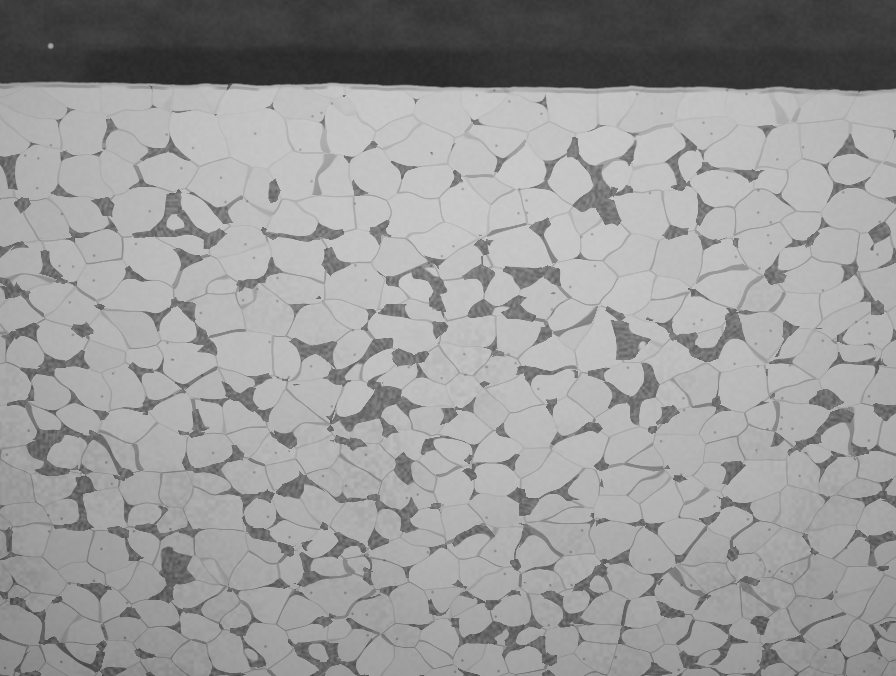
Write a WebGL 1 fragment shader that draws this texture.

```glsl
precision highp float;
// Polished steel section: pale grains, dark lamellar pools, and a dark mount along the top.
uniform vec2 u_resolution;

float hash(vec2 p) {
  vec3 h = fract(vec3(p.xyx) * 0.1031);
  h += dot(h, h.yzx + 33.33);
  return fract((h.x + h.y) * h.z);
}

float noise(vec2 p) {
  vec2 i = floor(p), f = fract(p);
  f = f * f * (3.0 - 2.0 * f);
  return mix(mix(hash(i), hash(i + vec2(1.0, 0.0)), f.x),
             mix(hash(i + vec2(0.0, 1.0)), hash(i + 1.0), f.x), f.y);
}

float fbm(vec2 p) {
  float sum = 0.0, amp = 0.5;
  for (int i = 0; i < 4; i++) {
    sum += amp * noise(p);
    p = p * 2.03 + 17.0;
    amp *= 0.5;
  }
  return sum;
}

// Weighted distances to the three nearest seeds, with the cell of each.
vec3 grains(vec2 q, out vec2 a, out vec2 b, out vec2 c) {
  vec3 near = vec3(9.0);
  a = b = c = vec2(0.0);
  for (int y = -2; y <= 2; y++) {
    for (int x = -2; x <= 2; x++) {
      vec2 cell = floor(q) + vec2(float(x), float(y));
      vec2 seed = cell + 0.5 + 0.9 * (vec2(hash(cell + 61.0), hash(cell + 97.0)) - 0.5);
      float d = length((q - seed) * vec2(0.95, 1.05)) + 0.3 * hash(cell + 43.0);
      if (d < near.x) {
        near = vec3(d, near.xy); c = b; b = a; a = cell;
      } else if (d < near.y) {
        near = vec3(near.x, d, near.y); c = b; b = cell;
      } else if (d < near.z) {
        near.z = d; c = cell;
      }
    }
  }
  return near;
}

float capsule(vec2 p, vec2 a, vec2 b, float r) {
  vec2 ab = b - a;
  float t = clamp(dot(p - a, ab) / dot(ab, ab), 0.0, 1.0);
  return length(p - a - ab * t) - r;
}

// The largest pools, as rough capsules.
float largePools(vec2 p) {
  float d = capsule(p, vec2(0.522, 0.365), vec2(0.575, 0.415), 0.014);
  d = min(d, capsule(p, vec2(0.61, 0.783), vec2(0.64, 0.772), 0.009));
  d = min(d, capsule(p, vec2(0.62, 0.59), vec2(0.66, 0.572), 0.008));
  d = min(d, capsule(p, vec2(0.70, 0.54), vec2(0.82, 0.565), 0.008));
  d = min(d, capsule(p, vec2(0.495, 0.445), vec2(0.58, 0.495), 0.008));
  d = min(d, capsule(p, vec2(0.598, 0.33), vec2(0.605, 0.25), 0.010));
  d = min(d, capsule(p, vec2(0.255, 0.18), vec2(0.27, 0.15), 0.017));
  d = min(d, capsule(p, vec2(0.255, 0.47), vec2(0.31, 0.48), 0.008));
  d = min(d, capsule(p, vec2(0.055, 0.33), vec2(0.085, 0.345), 0.013));
  d = min(d, capsule(p, vec2(0.94, 0.38), vec2(0.965, 0.45), 0.008));
  d = min(d, capsule(p, vec2(1.295, 0.63), vec2(1.302, 0.655), 0.011));
  d = min(d, capsule(p, vec2(0.86, 0.70), vec2(0.89, 0.718), 0.009));
  d = min(d, capsule(p, vec2(1.12, 0.335), vec2(1.15, 0.345), 0.011));
  return min(d, capsule(p, vec2(0.70, 0.06), vec2(0.74, 0.07), 0.009));
}

float lamellae(vec2 p, float turn) {
  float angle = 6.2832 * turn;
  float wave = sin(dot(p, vec2(cos(angle), sin(angle))) * 800.0 + 9.0 * noise(p * 45.0));
  return 0.02 * wave + 0.13 * (noise(p * 230.0) - 0.5);
}

float steel(vec2 p, float px) {
  float depth = 1.0 - p.y;
  vec2 bend = vec2(noise(p * 38.0), noise(p * 38.0 + 50.0)) - 0.5;
  vec2 w = p + 0.011 * bend;
  vec2 q = vec2((w.x - 0.665) * (14.0 + 6.0 * depth), 16.0 * w.y - 4.0 * depth * depth) + 40.0;
  vec2 a, b, c;
  vec3 near = grains(q, a, b, c);
  float edge = near.y - near.x;
  float soft = 36.0 * px;

  // Illumination, grain tone and fine mottling.
  vec2 off = p - vec2(0.72, 0.76);
  float light = 0.775 - dot(off * off, vec2(0.18, 0.27));
  float mottle = smoothstep(0.5, 0.75, fbm(p * 7.0)) * smoothstep(0.3, 0.6, depth);
  float tone = light + 0.025 * (hash(a) - 0.5);
  tone += (0.015 + 0.05 * mottle) * (noise(p * 190.0) - 0.5) - 0.02 * mottle;

  // Thin boundaries, some thickened into slivers.
  float sliver = step(0.9, hash(a + b + 11.0));
  float width = 0.01 + 0.05 * sliver;
  float line = 1.0 - smoothstep(width, width + soft, edge);
  float strength = mix(0.03, 0.16, hash(a + b + 29.0)) + 0.1 * sliver;
  tone -= line * strength * smoothstep(0.05, 0.35, depth);

  // Pools at triple junctions, joined by the large ones.
  vec2 junction = a + b + c;
  float corner = edge + 0.6 * (near.z - near.x);
  float chosen = step(0.6, hash(junction + 5.0));
  float size = chosen * mix(0.15, 0.52, hash(junction + 19.0)) * smoothstep(0.05, 0.35, depth);
  float pool = corner - size + 0.06 * (noise(p * 110.0) - 0.5) * chosen + 0.2 * (1.0 - chosen);
  pool = min(pool, 36.0 * largePools(w) + 0.6 * (corner - 0.5));
  float dark = 1.0 - smoothstep(-0.6 * soft, 0.6 * soft, pool);
  tone = mix(tone, light * 0.62 + lamellae(p, hash(junction)), dark);

  // Scattered specks.
  vec2 s = p * 62.0;
  vec2 id = floor(s);
  vec2 spot = 0.25 + 0.5 * vec2(hash(id + 3.0), hash(id + 8.0));
  float speck = 1.0 - smoothstep(0.03, 0.1 + 62.0 * px, length(fract(s) - spot));
  return tone - 0.15 * speck * step(0.95, hash(id + 71.0)) * (1.0 - dark);
}

float mount(vec2 p, float depth) {
  float ragged = 0.014 * (fbm(p * vec2(14.0, 30.0)) - 0.5);
  float lower = smoothstep(0.060, 0.082, depth + ragged);
  float middle = smoothstep(0.11, 0.15, p.x) * (1.0 - smoothstep(0.65, 0.78, p.x));
  float shade = mix(0.238, mix(0.205, 0.175, middle), lower);
  shade += 0.08 * (fbm(p * vec2(22.0, 36.0)) - 0.47) * (1.0 - 0.6 * lower);
  shade += 0.025 * (noise(p * 210.0) - 0.5);
  float glint = 1.0 - smoothstep(0.002, 0.006, length(p - vec2(0.075, 0.932)));
  return shade + 0.4 * glint;
}

void main() {
  vec2 p = gl_FragCoord.xy / u_resolution.y;
  float px = 1.0 / u_resolution.y;
  float depth = 1.0 - p.y;
  float surface = 0.122 + 0.008 * p.x + 0.009 * (fbm(vec2(p.x * 18.0, 3.0)) - 0.5);
  float below = depth - surface;
  float tone = mix(mount(p, depth), steel(p, px), smoothstep(-px, px, below));

  // Grey rim and the thin crack under it.
  float crack = 1.0 - smoothstep(0.001, 0.001 + 1.5 * px, abs(below - 0.006));
  tone -= 0.12 * crack * smoothstep(0.3, 0.6, noise(vec2(p.x * 30.0, 9.0)));
  tone -= 0.10 * (1.0 - smoothstep(0.0, 0.008, below)) * step(0.0, below);
  gl_FragColor = vec4(vec3(clamp(tone, 0.0, 1.0)), 1.0);
}
```
